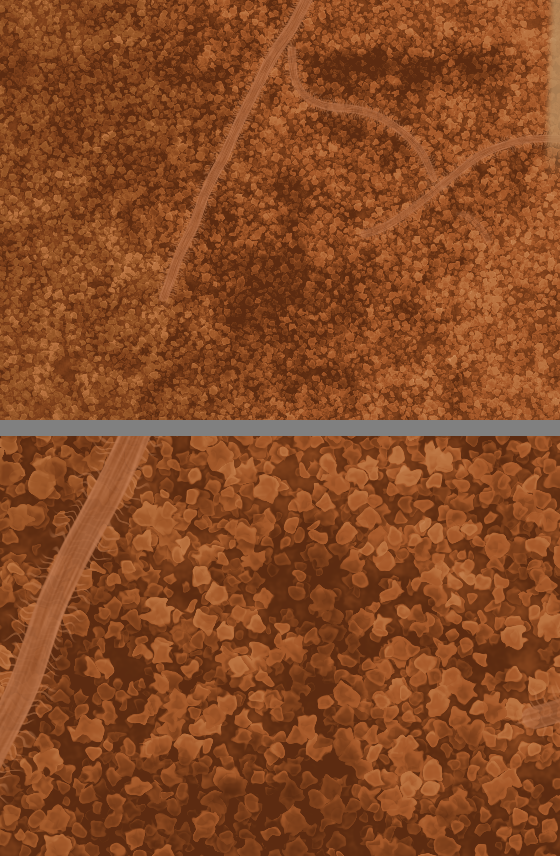
Top, the full canvas; bottom, a detail of the centre.
A WebGL 1 fragment shader for this texture:

```glsl
precision highp float;
uniform vec2 u_resolution;

vec3 hash3(vec2 p) {
  vec3 q = fract(p.xyx * vec3(0.1031, 0.1030, 0.0973));
  q += dot(q, q.yxz + 33.33);
  return fract((q.xxy + q.yzz) * q.zyx);
}

float gradientNoise(vec2 p) {
  vec2 i = floor(p), f = fract(p);
  vec2 u = f * f * f * (f * (f * 6.0 - 15.0) + 10.0);
  vec4 corner;
  corner.x = dot(hash3(i + 50.0).xy * 2.0 - 1.0, f);
  corner.y = dot(hash3(i + vec2(51.0, 50.0)).xy * 2.0 - 1.0, f - vec2(1.0, 0.0));
  corner.z = dot(hash3(i + vec2(50.0, 51.0)).xy * 2.0 - 1.0, f - vec2(0.0, 1.0));
  corner.w = dot(hash3(i + 51.0).xy * 2.0 - 1.0, f - 1.0);
  return mix(mix(corner.x, corner.y, u.x), mix(corner.z, corner.w, u.x), u.y);
}

float fbm(vec2 p) {
  return gradientNoise(p) + 0.5 * gradientNoise(p * 2.1 + 7.0)
       + 0.25 * gradientNoise(p * 4.3 + 19.0);
}

// One layer of translucent grains: x tone, y cover, z surrounding shadow
vec3 grains(vec2 p, float scale, float seed) {
  vec2 q = p * scale + seed * 13.7;
  q += 0.45 * vec2(gradientNoise(q * 1.4), gradientNoise(q * 1.4 + 60.0));
  vec2 cell = floor(q);
  float soft = 0.9 * scale / u_resolution.y;
  float weightSum = 0.0001, toneSum = 0.0, cover = 0.0, shadow = 0.0;
  for (int j = -1; j <= 1; j++) {
    for (int i = -1; i <= 1; i++) {
      vec2 id = cell + vec2(float(i), float(j));
      vec3 rnd = hash3(id + seed * 31.0);
      vec3 look = hash3(id + seed * 57.0 + 200.0);
      vec2 away = q - id - rnd.xy;
      float clump = gradientNoise((id + rnd.xy) * 0.24 + seed * 5.0);
      float present = step(look.x, 0.62 + 1.3 * clump);
      float radius = 0.32 + 0.36 * rnd.z * rnd.z;
      radius *= 1.0 + 0.7 * gradientNoise(away * 2.2 + look.yz * 40.0);
      float d = length(away);
      float inside = present * (1.0 - smoothstep(radius - soft, radius + soft, d));
      float rim = smoothstep(0.45, 0.85, d / radius);
      float tone = 0.26 * (look.y - 0.5) + 0.12 * rim + 0.12 * away.y;
      float weight = inside * exp(6.0 * look.z);
      weightSum += weight;
      toneSum += weight * tone;
      cover = max(cover, inside);
      shadow = max(shadow, present * (1.0 - smoothstep(radius, radius + 0.4, d)));
    }
  }
  return vec3(toneSum / weightSum, cover, shadow);
}

// Bezier strand: x signed offset, y position along it, z distance
vec3 strand(vec2 p, vec2 a, vec2 b, vec2 c) {
  vec3 nearest = vec3(1.0);
  vec2 from = a;
  float along = 0.0;
  for (int i = 1; i <= 12; i++) {
    float t = float(i) / 12.0;
    vec2 to = mix(mix(a, b, t), mix(b, c, t), t);
    vec2 e = to - from, v = p - from;
    float h = clamp(dot(v, e) / dot(e, e), 0.0, 1.0);
    float d = length(v - e * h), span = length(e);
    if (d < nearest.z)
      nearest = vec3((e.x * v.y - e.y * v.x) / span, along + h * span, d);
    along += span;
    from = to;
  }
  return nearest;
}

// Root body with fine hairs on both sides
vec3 paintRoot(vec3 ground, vec3 s, float width, float opacity) {
  float px = 1.0 / u_resolution.y;
  float side = sign(s.x);
  float reach = max(s.z - width, 0.0);
  float row = s.y * 150.0 + 1.6 * gradientNoise(vec2(s.y * 45.0, s.x * 90.0 + 4.0));
  vec3 rnd = hash3(vec2(floor(row), side * 9.0 + 40.0));
  float gap = abs(fract(row) - 0.3 - 0.4 * rnd.x) / 150.0;
  float hair = 1.0 - smoothstep(0.0003, 0.0005 + px, gap);
  hair *= 1.0 - smoothstep(0.5, 1.0, reach / (0.006 + 0.016 * rnd.y));
  vec3 color = mix(ground, vec3(0.80, 0.53, 0.35), 0.45 * hair * opacity);
  float body = 1.0 - smoothstep(width - px, width + px, s.z);
  float fiber = gradientNoise(vec2(s.y * 28.0, s.x * 420.0));
  float edge = smoothstep(0.4, 1.0, s.z / width);
  vec3 skin = vec3(0.65, 0.38, 0.22) + 0.11 * fiber + 0.06 * edge;
  return mix(color, skin, body * opacity);
}

float pit(vec2 p, vec2 center, vec2 size) {
  vec2 d = (p - center) / size;
  return exp(-dot(d, d));
}

void main() {
  vec2 p = gl_FragCoord.xy / u_resolution.y;
  p.x *= 4.0 * u_resolution.y / (3.0 * u_resolution.x);

  // Grains piled from deep to near
  float tone = 0.24 + 0.18 * fbm(p * 45.0);
  for (int i = 0; i < 3; i++) {
    float level = float(i);
    vec3 g = grains(p, 88.0 - 12.0 * level, level + 1.0);
    tone *= 1.0 - 0.25 * g.z;
    tone = mix(tone, 0.39 + 0.08 * level + g.x, 0.84 * g.y);
  }
  tone = 0.5 + 1.2 * (tone - 0.5);

  // Broad light, crumbs and hollows
  vec2 warp = p + 0.07 * vec2(fbm(p * 9.0), fbm(p * 9.0 + 30.0));
  float hollow = pit(warp, vec2(1.09, 0.84), vec2(0.16, 0.055))
               + 0.8 * pit(warp, vec2(0.86, 0.83), vec2(0.11, 0.04))
               + 0.5 * pit(warp, vec2(0.70, 0.32), vec2(0.24, 0.14))
               + 0.6 * pit(warp, vec2(0.03, 0.84), vec2(0.08, 0.06))
               + 0.5 * pit(warp, vec2(0.38, 0.72), vec2(0.16, 0.20));
  float corner = smoothstep(0.45, 0.9, length(p - vec2(0.68, 0.52)));
  tone = mix(tone, 0.54, 0.22 * corner);
  tone += 0.04 + 0.24 * fbm(p * 4.0) + 0.26 * fbm(p * 15.0) - 0.42 * hollow;
  tone += 0.14 * gradientNoise(p * 48.0) + 0.08 * gradientNoise(p * 230.0);
  tone += 0.10 * smoothstep(0.75, 1.3, p.x) - 0.03;

  // Earth ramp, more ochre toward the left
  float ochre = 1.0 - smoothstep(0.25, 0.75, p.x + 0.3 * gradientNoise(p * 3.0));
  vec3 clay = mix(vec3(0.655, 0.35, 0.165), vec3(0.59, 0.34, 0.155), ochre);
  vec3 color = mix(vec3(0.36, 0.17, 0.065), vec3(0.51, 0.26, 0.11), smoothstep(0.02, 0.38, tone));
  color = mix(color, clay, smoothstep(0.32, 0.56, tone));
  color = mix(color, vec3(0.73, 0.45, 0.25), smoothstep(0.54, 0.80, tone));
  color = mix(color, vec3(0.84, 0.61, 0.42), smoothstep(0.82, 1.12, tone));

  // Roots, gently bent
  vec2 r = p + 0.012 * vec2(gradientNoise(p * 7.0), gradientNoise(p * 7.0 + 40.0));
  color = paintRoot(color, strand(r, vec2(1.102, 0.491), vec2(1.14, 0.47), vec2(1.16, 0.43)), 0.007, 0.5);
  color = paintRoot(color, strand(r, vec2(0.694, 0.88), vec2(0.70, 0.75), vec2(0.80, 0.745)), 0.009, 0.75);
  color = paintRoot(color, strand(r, vec2(0.80, 0.745), vec2(0.96, 0.735), vec2(1.033, 0.58)), 0.009, 0.75);
  color = paintRoot(color, strand(r, vec2(1.06, 0.566), vec2(0.98, 0.48), vec2(0.868, 0.444)), 0.009, 0.7);
  color = paintRoot(color, strand(r, vec2(1.35, 0.665), vec2(1.17, 0.68), vec2(1.06, 0.566)), 0.009, 0.85);
  vec3 mainRoot = strand(r, vec2(0.736, 1.01), vec2(0.557, 0.727), vec2(0.39, 0.297));
  color = paintRoot(color, mainRoot, 0.014 - 0.004 * mainRoot.y, 0.88);

  // Pale rim at the right
  float rimEdge = smoothstep(1.295, 1.318, p.x - 0.03 * (p.y - 0.8) + 0.004 * gradientNoise(p * 20.0));
  color = mix(color, vec3(0.72, 0.55, 0.37), 0.8 * rimEdge * smoothstep(0.55, 0.72, p.y));
  gl_FragColor = vec4(color, 1.0);
}
```
